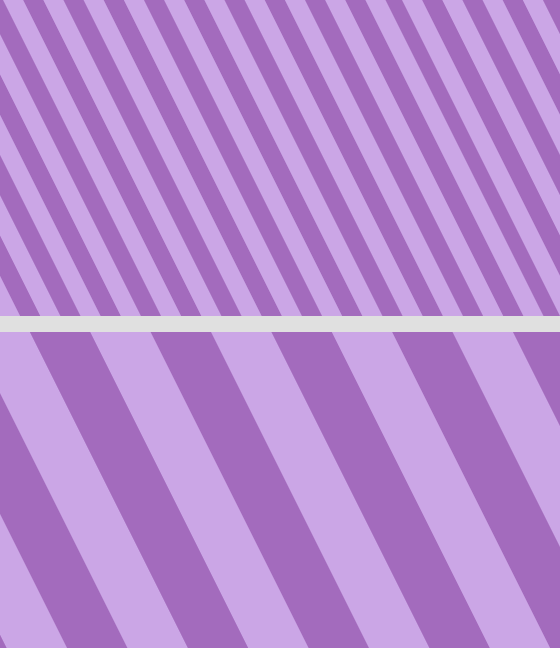
Top: the whole. Bottom: its middle third, enlarged.
Write a Shadertoy shader that draws this pattern.

```glsl
// Two-tone diagonal stripes, leaning left with a slope of two to one.
// A coordinate across the stripes wraps once per canvas width; as the tile
// holds a fractional number of stripes, the last dark one is narrower.

const vec3 LIGHT = vec3(0.797, 0.652, 0.902);
const vec3 DARK = vec3(0.639, 0.418, 0.741);
const vec2 ACROSS = vec2(1.0, 0.5);        // direction across the stripes
const float STRIPES_PER_TILE = 13.91;      // light and dark pairs per width

// Signed depth inside a light stripe, in stripe periods; negative in the dark.
float lightDepth(float tilePos) {
    float p = tilePos * STRIPES_PER_TILE;
    float depth = 0.25 - abs(fract(p + 0.25) - 0.5);
    return max(depth, p - STRIPES_PER_TILE);   // next tile starts light
}

void mainImage(out vec4 fragColor, in vec2 fragCoord) {
    vec2 uv = fragCoord / iResolution.x;
    float depth = lightDepth(fract(dot(uv, ACROSS)));

    // One pixel of smoothing, measured in stripe periods
    float pixel = length(ACROSS) * STRIPES_PER_TILE / iResolution.x;
    float coverage = clamp(depth / pixel + 0.5, 0.0, 1.0);

    fragColor = vec4(mix(DARK, LIGHT, coverage), 1.0);
}
```
